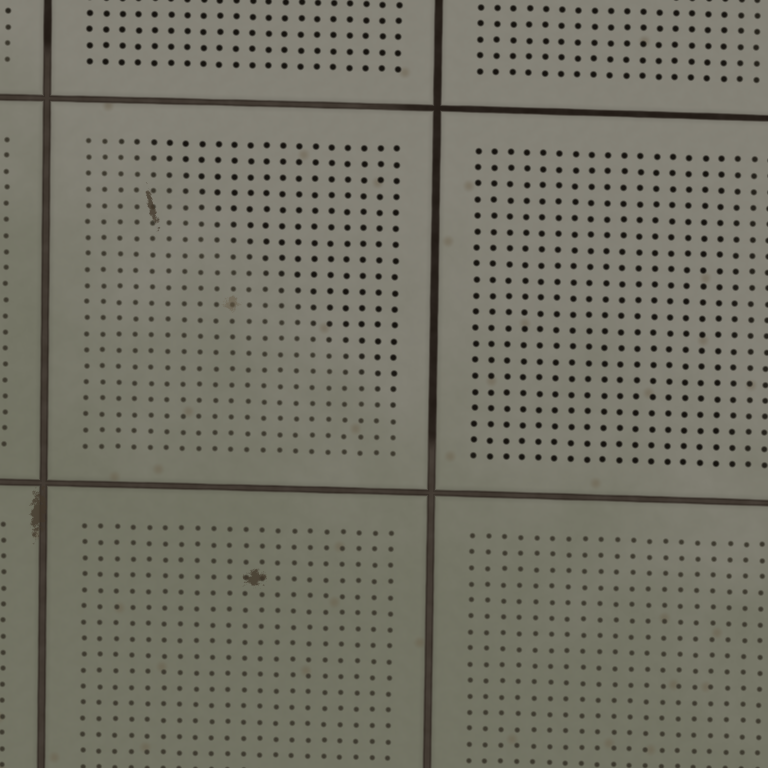
Write a Shadertoy shader that draws this texture.

```glsl
const vec3 WARM_GREY = vec3(0.515, 0.505, 0.462);
const vec3 OLIVE_GREY = vec3(0.445, 0.446, 0.385);
const vec3 SEAM_BROWN = vec3(0.255, 0.225, 0.195);
const vec3 SEAM_DARK = vec3(0.125, 0.10, 0.08);
const vec3 HOLE_FADED = vec3(0.235, 0.22, 0.18);
const vec3 HOLE_DARK = vec3(0.085, 0.075, 0.06);
const vec3 DIRT = vec3(0.25, 0.21, 0.16);
const vec3 RUST = vec3(0.40, 0.35, 0.27);

const float PANEL_SIZE = 0.502;
const float HOLES_PER_SIDE = 20.0;

vec2 hash2(vec2 p) {
    p = vec2(dot(p, vec2(127.1, 311.7)), dot(p, vec2(269.5, 183.3)));
    return fract(sin(p) * 43758.5);
}

// Distance to the nearest scattered point, and that point's random value
vec2 cellular(vec2 p) {
    vec2 base = floor(p);
    vec2 nearest = vec2(9.0, 0.0);
    for (int j = -1; j <= 1; j++)
    for (int i = -1; i <= 1; i++) {
        vec2 id = base + vec2(i, j);
        vec2 rnd = hash2(id);
        float d = length(id + rnd - p);
        if (d < nearest.x) nearest = vec2(d, hash2(id + 37.0).x);
    }
    return nearest;
}

float layeredSines(vec2 p) {
    float sum = 0.0, amp = 0.5;
    for (int i = 0; i < 4; i++) {
        sum += amp * sin(p.x + 1.7 * sin(p.y)) * cos(p.y + 1.3 * sin(p.x));
        p = mat2(1.6, 1.2, -1.2, 1.6) * p + 2.3;
        amp *= 0.55;
    }
    return sum;
}

float cover(float dist, float soft) {
    return 1.0 - smoothstep(-soft, soft, dist);
}

// Slightly skewed panel coordinates; whole numbers lie on the seams
vec2 panelSpace(vec2 p) {
    float x = (p.x - 0.0534 - 0.009 * p.y) / (0.5026 + 0.0065 * p.y);
    float y = (p.y - 0.3724 + 0.022 * p.x + 0.0055 * p.x * p.x) / 0.501;
    return vec2(x, y);
}

float holeDistance(vec2 cell, vec2 panel, float radius) {
    vec2 pitch = vec2(0.0416, 0.0417);
    vec2 grid = (cell - vec2(0.108, 0.099)) / pitch;
    vec2 id = clamp(round(grid), 0.0, HOLES_PER_SIDE - 1.0);
    vec2 jitter = (hash2(id + panel * 53.0) - 0.5) * 0.07;
    return length((grid - id - jitter) * pitch) * PANEL_SIZE - radius;
}

// Ragged, tilted smudge
float smudge(vec2 p, vec2 centre, vec2 size, float tilt) {
    vec2 q = p - centre;
    float c = cos(tilt), s = sin(tilt);
    q = mat2(c, -s, s, c) * q / size;
    float ragged = 0.7 * layeredSines(p * 230.0);
    return 1.0 - smoothstep(0.5, 1.1, length(q) + ragged);
}

void mainImage(out vec4 fragColor, in vec2 fragCoord) {
    vec2 p = fragCoord / iResolution.xy;
    float soft = max(0.0018, 0.75 / iResolution.y);
    vec2 space = panelSpace(p);
    vec2 panel = floor(space);
    vec2 cell = space - panel;

    // Painted panels: broad light falloff, mottling and panel tint
    float mottle = layeredSines(p * 13.0);
    float light = 0.85 * p.y + 0.4 * p.x - 0.12 + 0.12 * mottle;
    light += 0.12 * (hash2(panel + 5.0).x - 0.5);
    vec3 color = mix(OLIVE_GREY, WARM_GREY, smoothstep(0.2, 0.75, light));
    color += 0.007 * layeredSines(p * 95.0);

    // Sparse specks and rust blooms
    vec2 speck = cellular(p * 17.0);
    float bloom = cover(speck.x - 0.09, 0.08) * step(0.88, speck.y);
    color = mix(color, RUST, 0.4 * bloom);

    // Perforations, deepest toward the upper right
    float depth = smoothstep(-0.06, 0.05, p.x + p.y - 1.0);
    depth *= smoothstep(-0.02, 0.03, space.y);
    depth *= 1.0 - 0.4 * smoothstep(0.93, 0.99, p.x);
    float hole = holeDistance(cell, panel, mix(0.0031, 0.0038, depth));
    color = mix(color, mix(HOLE_FADED, HOLE_DARK, depth), cover(hole, soft));

    // Seams: dark edges around a browner core
    vec2 toSeam = (0.5 - abs(cell - 0.5)) * PANEL_SIZE;
    float wobble = 0.0005 * layeredSines(p * 31.0);
    float seam = min(toSeam.x - 0.0051, toSeam.y - 0.0041) + wobble;
    float shadow = smoothstep(0.41, 0.44, p.y) * smoothstep(0.45, 0.57, p.x);
    shadow = max(shadow, smoothstep(0.92, 0.95, p.y));
    float rim = smoothstep(-0.0035, -0.001, seam);
    vec3 seamColor = mix(SEAM_BROWN, SEAM_DARK, max(0.85 * shadow, 0.4 * rim));
    seamColor += 0.025 * layeredSines(p * 60.0);
    color = mix(color, color * 0.94, cover(seam - 0.004, 0.004));
    color = mix(color, seamColor, cover(seam, soft));

    // Scuff, blot, joint grime and a pale stain
    float dirt = smudge(p, vec2(0.198, 0.729), vec2(0.0045, 0.027), 0.28);
    dirt = max(dirt, smudge(p, vec2(0.332, 0.247), vec2(0.014, 0.011), 0.3));
    dirt = max(dirt, smudge(p, vec2(0.050, 0.333), vec2(0.010, 0.032), -0.1));
    color = mix(color, DIRT, 0.75 * dirt);
    color = mix(color, RUST, 0.5 * smudge(p, vec2(0.302, 0.605), vec2(0.01), 0.0));

    fragColor = vec4(color, 1.0);
}
```
